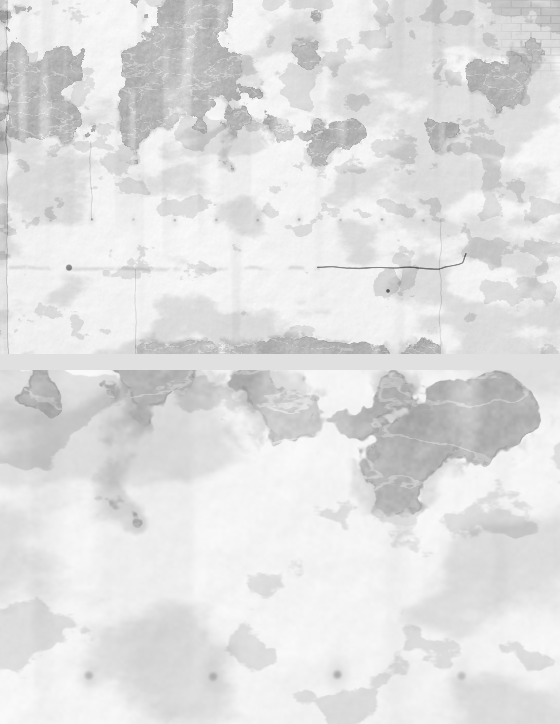
Top, the full canvas; bottom, a detail of the centre.
This texture is drawn by a Shadertoy shader. Its source:

```glsl
float hash(vec2 p) {
    return fract(sin(dot(p, vec2(127.1, 311.7))) * 43758.5453);
}

float noise(vec2 p) {
    vec2 i = floor(p), f = fract(p);
    f = f * f * (3.0 - 2.0 * f);
    return mix(mix(hash(i), hash(i + vec2(1, 0)), f.x),
               mix(hash(i + vec2(0, 1)), hash(i + vec2(1, 1)), f.x), f.y);
}

float fbm(vec2 p) {
    float sum = 0.0, amp = 0.5;
    for (int i = 0; i < 6; i++) {
        sum += amp * noise(p);
        p = mat2(1.6, 1.2, -1.2, 1.6) * p + 7.3;
        amp *= 0.5;
    }
    return sum / 0.984;
}

float box(vec2 p, vec2 center, vec2 halfSize) {
    vec2 d = abs(p - center) - halfSize;
    return length(max(d, 0.0)) + min(max(d.x, d.y), 0.0);
}

float segment(vec2 p, vec2 a, vec2 b) {
    vec2 ab = b - a;
    return length(p - a - ab * clamp(dot(p - a, ab) / dot(ab, ab), 0.0, 1.0));
}

// Signed distance to the bare areas: big blocks, scattered flakes, bottom strip
float peel(vec2 p) {
    float rough = fbm(p * 11.0) - 0.5;
    float blocks = min(box(p, vec2(0.13, 0.73), vec2(0.09, 0.11)),
                       box(p, vec2(0.06, 0.80), vec2(0.04, 0.12)));
    blocks = min(blocks, box(p, vec2(0.51, 0.84), vec2(0.135, 0.21)));
    float band = box(p, vec2(1.07, 0.71), vec2(0.37, 0.10));
    float flakes = 0.3 * (0.57 - fbm(p * 8.0 + 21.0)) + 0.4 * max(band, 0.0);
    float strip = box(p, vec2(0.814, -0.01), vec2(0.43, 0.035)) + 0.14 * rough;
    strip = max(strip, abs(p.x - 0.814) - 0.43);
    return min(min(blocks + 0.3 * rough, flakes), strip);
}

void mainImage(out vec4 fragColor, in vec2 fragCoord) {
    vec2 p = fragCoord / iResolution.y;
    float right = smoothstep(1.0, 1.5, p.x);
    float top = smoothstep(0.8, 1.0, p.y) * smoothstep(0.7, 1.0, p.x);
    float grain = noise(p * 260.0) - 0.5;
    float relief = fbm(p * 28.0) - fbm(p * 28.0 + vec2(-0.12, 0.18));

    // Whitewashed plaster with cloudy stains
    float wall = 0.955 + 0.05 * (fbm(p * 3.0) - 0.5) + 0.08 * relief + 0.012 * grain;
    float cloud = fbm(p * vec2(6.0, 10.0) + 40.0) + 0.12 * right + 0.14 * top;
    wall -= 0.09 * smoothstep(0.50, 0.66, cloud);
    wall -= 0.03 * smoothstep(0.6, 0.9, noise(vec2(p.x * 30.0, p.y * 2.0)));

    // Thin worn flecks
    float wear = fbm(p * vec2(13.0, 17.0) + 80.0) + 0.04 * right + 0.09 * top
               - 0.08 * smoothstep(0.36, 0.3, p.y) * (1.0 - right);
    wall -= 0.09 * smoothstep(0.60, 0.64, wear);

    // Faint brick courses in the upper right
    vec2 brick = p * vec2(18.0, 45.0);
    brick.x += 0.5 * mod(floor(brick.y), 2.0);
    vec2 joint = abs(fract(brick) - 0.5);
    float mortar = max(smoothstep(0.38, 0.46, joint.y), smoothstep(0.44, 0.48, joint.x));
    wall -= 0.06 * mortar * smoothstep(1.35, 1.5, p.x) * smoothstep(0.75, 0.85, p.y);

    // Bare render, with wrinkles and pale drips
    float d = peel(p);
    float bare = smoothstep(0.002, -0.002, d);
    float render = 0.705 + 0.16 * (fbm(p * 7.0 + 5.0) - 0.5) + 0.22 * relief + 0.04 * grain;
    float wrinkle = 1.0 - abs(2.0 * fbm(p * vec2(12.0, 26.0)) - 1.0);
    render += 0.08 * smoothstep(0.95, 0.99, wrinkle);
    render += 0.10 * smoothstep(0.62, 0.95, noise(vec2(p.x * 32.0, p.y * 3.0)));
    float halo = smoothstep(0.025, 0.0, d) * smoothstep(0.47, 0.56, fbm(p * 20.0 + 13.0));
    wall -= 0.11 * halo;
    float shade = mix(wall, render, bare);
    shade -= 0.06 * smoothstep(0.004, 0.0, abs(d + 0.003)) * step(0.0, relief);

    // Row of rusty bolts
    for (int i = 0; i < 10; i++) {
        float n = float(i);
        vec2 q = p - vec2(0.143 + 0.117 * n, 0.379 + 0.004 * (hash(vec2(n, 3.0)) - 0.5));
        float strength = 0.3 + 0.7 * hash(vec2(n, 9.0));
        shade -= strength * (0.3 * smoothstep(0.006, 0.001, length(q))
                           + 0.10 * smoothstep(0.016, 0.0, length(q * vec2(1.0, 0.6))));
    }

    // Long horizontal crack, hook and vertical seams
    vec2 wobble = p + 0.012 * vec2(fbm(p * 20.0) - 0.5, fbm(p * 14.0 + 3.0) - 0.5);
    float crack = min(segment(wobble, vec2(0.90, 0.244), vec2(1.244, 0.242)),
                      segment(wobble, vec2(1.244, 0.242), vec2(1.305, 0.258)));
    crack = min(crack, segment(wobble, vec2(1.305, 0.258), vec2(1.318, 0.285)));
    shade -= 0.42 * smoothstep(0.0035, 0.0005, crack);
    float ledge = segment(wobble, vec2(0.03, 0.243), vec2(0.9, 0.241));
    shade -= 0.09 * smoothstep(0.010, 0.0, ledge) * smoothstep(0.3, 0.6, fbm(p * 24.0));
    float seam = min(segment(wobble, vec2(0.383, 0.0), vec2(0.383, 0.24)),
                     segment(wobble, vec2(1.244, 0.0), vec2(1.244, 0.38)));
    seam = min(seam, segment(wobble, vec2(0.26, 0.38), vec2(0.255, 0.6)));
    shade -= 0.10 * smoothstep(0.003, 0.0, seam);

    // Two drilled holes, one in a worn ring
    float hole = length(p - vec2(1.096, 0.178));
    float ring = hole + 0.09 * (fbm(p * 18.0) - 0.5);
    shade -= 0.11 * smoothstep(0.040, 0.034, ring);
    shade -= 0.45 * smoothstep(0.007, 0.003, hole);
    shade -= 0.40 * smoothstep(0.011, 0.006, length(p - vec2(0.195, 0.244)));

    // Corner edge at the far left
    shade -= 0.12 * smoothstep(0.020, 0.016, wobble.x) * fbm(p * vec2(60.0, 8.0));
    shade -= 0.18 * smoothstep(0.003, 0.0, abs(wobble.x - 0.02));

    fragColor = vec4(vec3(clamp(shade, 0.3, 0.975)), 1.0);
}
```
